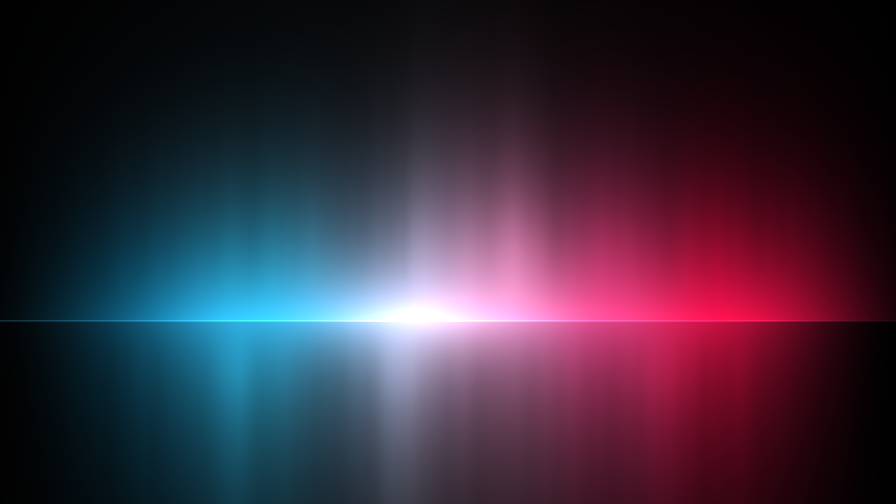
Give the GLSL for this background, as a WebGL 2 fragment shader.

```glsl
#version 300 es
precision highp float;
// Aurora-like curtain of light over a dark reflecting floor: cyan, white and crimson.
// Each column takes a spectrum colour and fades smoothly away from the horizon;
// gradient noise and soft beams vary the columns, with a glow and a thin line on top.
uniform vec2 u_resolution;
out vec4 fragColor;

float hash(float n) {
    return fract(sin(n * 127.1 + 11.7) * 4375.85);
}

// One-dimensional gradient noise, roughly -0.5 to 0.5
float gradientNoise(float x) {
    float cell = floor(x), f = x - cell;
    float a = (hash(cell) * 2.0 - 1.0) * f;
    float b = (hash(cell + 1.0) * 2.0 - 1.0) * (f - 1.0);
    return mix(a, b, f * f * f * (f * (f * 6.0 - 15.0) + 10.0));
}

float bell(float x, float centre, float width) {
    float t = (x - centre) / width;
    return exp(-t * t);
}

// Horizontal run of colour from blue through lilac to crimson
vec3 spectrum(float x) {
    vec3 c = mix(vec3(0.05, 0.54, 0.74), vec3(0.18, 0.75, 0.94), smoothstep(0.10, 0.31, x));
    c = mix(c, vec3(0.78, 0.76, 0.92), smoothstep(0.28, 0.48, x));
    c = mix(c, vec3(0.96, 0.58, 0.78), smoothstep(0.44, 0.57, x));
    c = mix(c, vec3(0.97, 0.24, 0.50), smoothstep(0.55, 0.69, x));
    return mix(c, vec3(0.98, 0.05, 0.28), smoothstep(0.67, 0.81, x));
}

// Brightness of the columns above the horizon at height d
float upperCurtain(float x, float d) {
    float sides = smoothstep(-0.03, 0.26, x) * (1.0 - smoothstep(0.80, 1.05, x));
    float streaks = gradientNoise(x * 17.0) * 0.16 + gradientNoise(x * 41.0 + 8.0) * 0.12;
    streaks += 0.24 * bell(x, 0.578, 0.035) + 0.10 * bell(x, 0.69, 0.05);
    streaks += 0.16 * smoothstep(0.448, 0.464, x) * (1.0 - smoothstep(0.47, 0.6, x));
    streaks -= 0.14 * bell(x, 0.41, 0.05);
    float reach = 2.5 + 3.2 * abs(x - 0.5);
    float fade = exp(-d * (reach + 4.8 * d));
    return sides * fade * (1.0 + streaks * smoothstep(-0.02, 0.2, d));
}

// Brightness of the reflected columns at depth d
float lowerCurtain(float x, float d) {
    float sides = smoothstep(-0.01, 0.27, x) * (1.0 - smoothstep(0.77, 1.0, x));
    float streaks = gradientNoise(x * 21.0 + 40.0) * 0.16 + gradientNoise(x * 43.0 + 71.0) * 0.12;
    streaks += 0.26 * bell(x, 0.26, 0.03) + 0.30 * bell(x, 0.448, 0.025);
    streaks += 0.18 * bell(x, 0.74, 0.045) - 0.14 * bell(x, 0.38, 0.04);
    streaks -= 0.12 * bell(x, 0.54, 0.05);
    return 0.80 * sides * exp(-3.5 * d) * (1.0 + streaks * smoothstep(-0.03, 0.14, d));
}

void main() {
    vec2 uv = gl_FragCoord.xy / u_resolution;
    float pixel = 1.0 / u_resolution.y;
    float height = uv.y - 0.3634;
    float d = abs(height);
    vec3 hue = spectrum(uv.x);

    // Columns grow greyer on the cool side as they rise
    float cool = 1.0 - smoothstep(0.3, 0.5, uv.x);
    hue = mix(hue, vec3(0.50, 0.60, 0.74), 0.3 * cool * smoothstep(0.1, 0.4, height));

    // Curtain and its reflection, joined softly at the horizon
    float above = smoothstep(-1.5 * pixel, 1.5 * pixel, height);
    float light = mix(lowerCurtain(uv.x, d), upperCurtain(uv.x, d), above);
    vec3 color = hue * light;

    // Faint grey haze behind the centre
    color += vec3(0.040, 0.038, 0.042) * bell(uv.x, 0.45, 0.35) * exp(-1.2 * d);

    // Bright band hugging the horizon, then the white core
    float band = bell(uv.x, 0.48, 0.25) * exp(-d * 12.0);
    color += (hue * 0.12 + vec3(0.02, 0.06, 0.12)) * band;
    color += vec3(0.25, 0.23, 0.19) * bell(uv.x, 0.472, 0.075) * exp(-d * 17.0);

    // Hairline along the horizon
    float line = 1.0 - smoothstep(0.0003, 0.0003 + 1.1 * pixel, d);
    float lineFade = 0.26 * (1.0 - 0.7 * smoothstep(0.8, 1.0, uv.x));
    color += mix(hue, vec3(0.85, 0.9, 1.0), 0.3) * line * lineFade;

    fragColor = vec4(clamp(color, 0.0, 1.0), 1.0);
}
```
